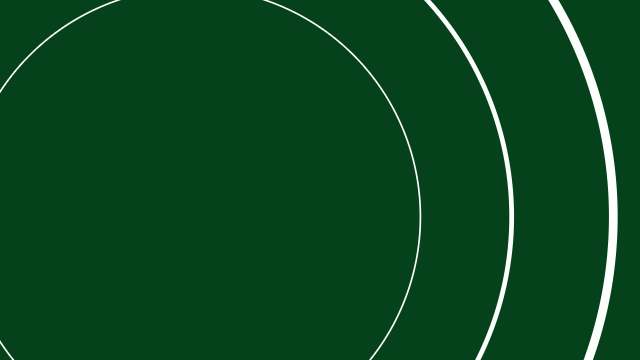
Write a Shadertoy shader that draws this background.

```glsl
// Three concentric white rings on a flat deep green field.
// Each ring is an antialiased distance band; radius and stroke
// grow quadratically with the ring index.

const vec3 FIELD_GREEN = vec3(0.02, 0.26, 0.105);
const vec3 RING_WHITE = vec3(0.99, 1.0, 0.99);
const vec2 RING_CENTER = vec2(0.5324, 0.398);
const int RING_COUNT = 3;

// Quadratic growth: start + linear * i + curve * i^2
float growth(float start, float linear, float curve, float i) {
    return start + i * (linear + curve * i);
}

// Coverage of a circular stroke, softened over one pixel
float ringMask(vec2 p, vec2 center, float radius, float width, float pixel) {
    float edge = abs(length(p - center) - radius) - 0.5 * width;
    return clamp(0.5 - edge / pixel, 0.0, 1.0);
}

void mainImage(out vec4 fragColor, in vec2 fragCoord) {
    // Canvas units: height is 1
    vec2 p = fragCoord / iResolution.y;
    float pixel = 1.0 / iResolution.y;

    // Rings from the thin inner one to the bold outer one
    float coverage = 0.0;
    for (int i = 0; i < RING_COUNT; i++) {
        float index = float(i);
        float radius = growth(0.6354, 0.2391, 0.0144, index);
        float width = growth(0.0046, 0.0074, 0.0012, index);
        coverage = max(coverage, ringMask(p, RING_CENTER, radius, width, pixel));
    }

    fragColor = vec4(mix(FIELD_GREEN, RING_WHITE, coverage), 1.0);
}
```
